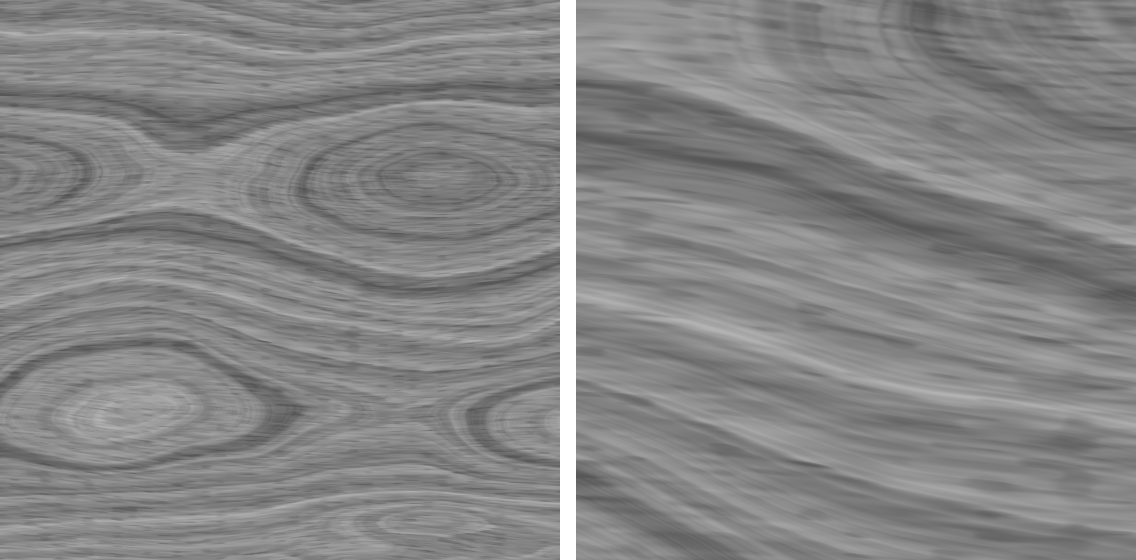
Left, the full canvas; right, a detail of the centre.
Reproduce this texture procedurally as a Shadertoy shader.

```glsl
// Grey flat-sawn wood with elongated knots and flowing growth rings.
// A smooth height field is built from a wave, knots and stretched noise;
// layered 1D noise over its height makes the rings, thin noise the fibres.

const float MEAN_GREY = 0.515;
const float RING_CONTRAST = 0.205;
const float FIBRE_CONTRAST = 0.13;
const float TAU = 6.28318;

float hash(vec2 cell) {
    vec3 q = fract(vec3(cell.xyx) * 0.1031);
    q += dot(q, q.yzx + 33.33);
    return fract((q.x + q.y) * q.z);
}

// Smooth value noise, centred on zero
float noise(vec2 p) {
    vec2 cell = floor(p);
    vec2 f = fract(p);
    vec2 s = f * f * (3.0 - 2.0 * f);
    float low = mix(hash(cell), hash(cell + vec2(1, 0)), s.x);
    float high = mix(hash(cell + vec2(0, 1)), hash(cell + vec2(1, 1)), s.x);
    return mix(low, high, s.y) - 0.5;
}

// Soft elliptical hill
float knot(vec2 p, vec2 centre, vec2 radius) {
    vec2 q = (p - centre) / radius;
    return exp(-dot(q, q));
}

// Height whose contour lines are the growth rings
float woodHeight(vec2 p) {
    // Sweep the grain up and down between the two rows of knots
    float sweep = exp(-pow((p.y - 0.46) / 0.13, 2.0));
    p.y -= 0.045 * sweep * cos(TAU * (p.x - 0.22) / 1.1);

    float h = 0.65 * cos(TAU * (p.y - 0.69) / 0.88);
    h += 0.75 * knot(p, vec2(0.79, 0.685), vec2(0.27, 0.13));
    h += 0.65 * knot(p, vec2(-0.03, 0.69), vec2(0.26, 0.12));
    h -= 0.75 * knot(p, vec2(0.21, 0.25), vec2(0.25, 0.12));
    h -= 0.65 * knot(p, vec2(1.04, 0.25), vec2(0.20, 0.10));
    h -= 0.50 * knot(p, vec2(0.72, 1.04), vec2(0.33, 0.10));
    h += 0.40 * knot(p, vec2(0.80, 0.08), vec2(0.30, 0.05));

    // Broad bends, then streaky wobble along the grain
    h += 0.26 * noise(p * vec2(3.0, 5.0) + 7.3);
    h += 0.13 * noise(p * vec2(7.0, 12.0) + 21.7);
    h += 0.03 * noise(p * vec2(13.0, 40.0) + 43.1);
    return h;
}

// Ring tone: octaves of 1D noise, faded where they are too thin to draw
float ringTone(float h, float pixelStep) {
    float tone = 0.0;
    float frequency = 7.5;
    float weight = 1.0;
    for (int i = 0; i < 5; i++) {
        float fade = 1.0 - smoothstep(0.5, 1.3, frequency * pixelStep);
        tone += weight * fade * noise(vec2(h * frequency + 50.0, float(i) * 17.0 + 4.0));
        frequency *= 2.1;
        weight *= 0.64;
    }
    return tone;
}

// Short thin strokes following the grain, biased towards dark
float fibres(vec2 p) {
    float fine = noise(p * vec2(34.0, 390.0) + 11.0);
    float coarse = noise(p * vec2(18.0, 210.0) + 67.0);
    float stroke = smoothstep(0.12, 0.42, noise(p * vec2(38.0, 290.0) + 91.0));
    return 0.7 * fine + 0.3 * coarse - 0.45 * stroke + 0.06;
}

void mainImage(out vec4 fragColor, in vec2 fragCoord) {
    vec2 p = fragCoord / iResolution.xy;

    // Growth rings, roughened slightly by the fibres
    float h = woodHeight(p);
    float pixelStep = fwidth(h);
    vec2 grain = p + vec2(0.0, 0.06 * noise(p * vec2(3.0, 4.0) + 31.0) + 0.02 * p.x);
    float fibre = fibres(grain);
    float rings = ringTone(h + 0.009 * fibre, pixelStep);

    float grey = MEAN_GREY + RING_CONTRAST * rings + FIBRE_CONTRAST * fibre;
    fragColor = vec4(vec3(clamp(grey, 0.34, 0.70)), 1.0);
}
```
